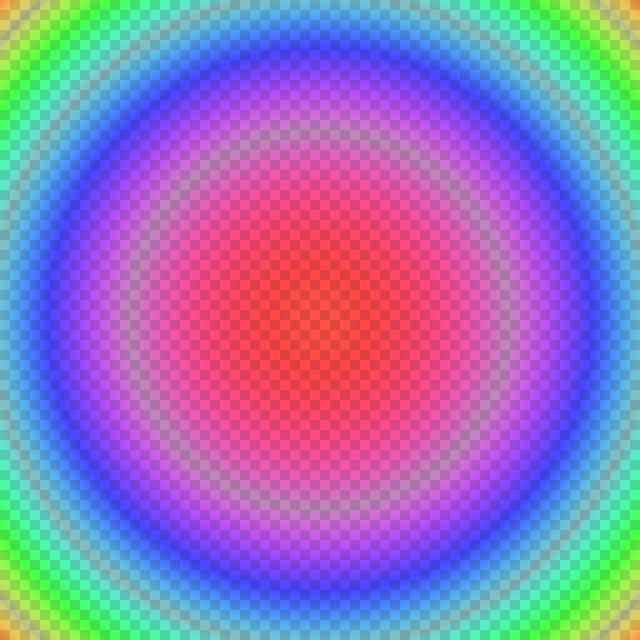
A WebGL 2 fragment shader for this background:

```glsl
#version 300 es
precision highp float;

uniform vec2 u_resolution;
out vec4 fragColor;

// Hue, saturation and lightness to RGB
vec3 hslToRgb(float hue, float saturation, float lightness) {
    vec3 pure = clamp(abs(mod(hue * 6.0 + vec3(0.0, 4.0, 2.0), 6.0) - 3.0) - 1.0, 0.0, 1.0);
    float chroma = saturation * (1.0 - abs(2.0 * lightness - 1.0));
    return lightness + chroma * (pure - 0.5);
}

// Antialiased checkerboard: +1 on even cells, -1 on odd cells
float checker(vec2 p, float pixel) {
    vec2 wave = 0.25 - abs(fract(p * 32.0 + 0.25) - 0.5);
    vec2 side = clamp(wave / (16.0 * pixel), -1.0, 1.0);
    return side.x * side.y;
}

void main() {
    float size = min(u_resolution.x, u_resolution.y);
    vec2 p = (gl_FragCoord.xy - 0.5 * u_resolution) / size;
    float radiusSq = dot(p, p);

    // Rainbow turning with the squared radius
    float hue = 1.01 - 1.9 * radiusSq;

    // Pale rings, evenly spaced in squared radius
    float ring = 1.0 - 2.0 * abs(fract(radiusSq / 0.175) - 0.5);
    float saturation = 1.0 - 0.72 * ring * ring * ring;
    vec3 color = hslToRgb(hue, saturation, 0.64);

    // Darken alternate cells
    color *= 0.94 - 0.06 * checker(p, 1.0 / size);
    fragColor = vec4(color, 1.0);
}
```
